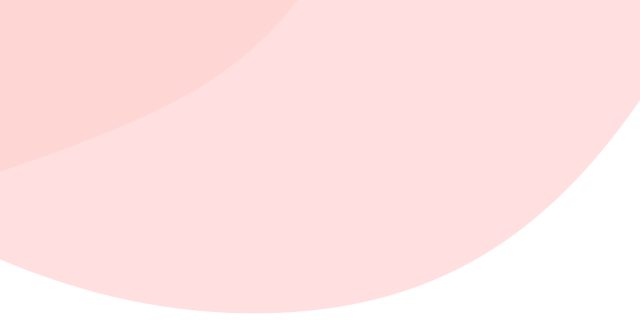
A Shadertoy shader for this background:

```glsl
// Two overlapping pale pink curved sheets hanging from the top left over white.

// Height of the large sheet's lower rim: a bowl that steepens to the right
float outerRim(float x) {
    float t = x - 0.794;
    float right = max(t, 0.0);
    return 0.0208 + t * t * (0.268 + right * (0.07 + 0.073 * right));
}

// Height of the small sheet's rim: a gentle slope that sweeps upward
float innerRim(float x) {
    return 0.4635 + x * (0.335 + 0.09 * x + 0.21 * pow(x, 4.0));
}

// Smooth coverage of the region where the signed height is positive
float coverage(float height) {
    return clamp(0.5 + height / fwidth(height), 0.0, 1.0);
}

void mainImage(out vec4 fragColor, in vec2 fragCoord) {
    // Canvas units: height is 1, width is 2
    vec2 p = fragCoord / iResolution.xy * vec2(2.0, 1.0);

    vec3 white = vec3(1.0);
    vec3 palePink = vec3(1.0, 0.873, 0.876);
    vec3 warmPink = vec3(0.998, 0.839, 0.831);

    // Layers from back to front
    vec3 color = mix(white, palePink, coverage(p.y - outerRim(p.x)));
    color = mix(color, warmPink, coverage(p.y - innerRim(p.x)));

    fragColor = vec4(color, 1.0);
}
```
